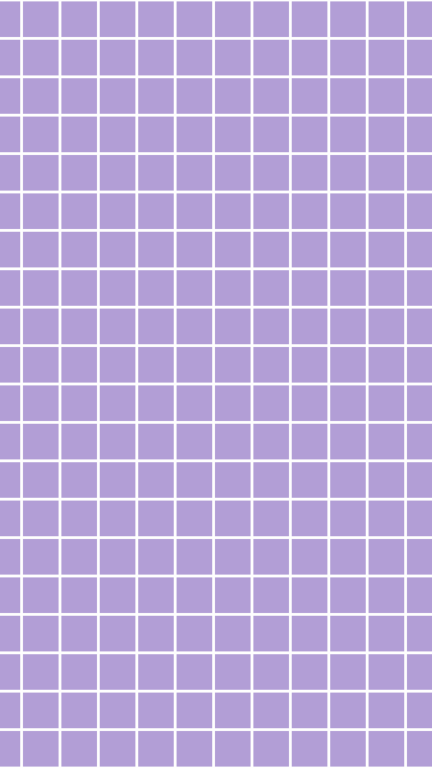
Write a Shadertoy shader that draws this pattern.

```glsl
// Lavender square tiles divided by a thin white grid.

const float ROWS = 20.0;           // cells over the canvas height
const float LINE_WIDTH = 0.073;    // in cells
const vec2 GRID_SHIFT = vec2(-0.063, 0.0); // crossing nearest the centre, in cells
const float EDGE_SOFTNESS = 1.15;  // in screen samples
const vec3 TILE_COLOR = vec3(0.698, 0.620, 0.839);
const vec3 LINE_COLOR = vec3(0.995);

// Distance to the nearest grid line along each axis, in cells
vec2 gridDistance(vec2 p) {
    return abs(fract(p + 0.5) - 0.5);
}

void mainImage(out vec4 fragColor, in vec2 fragCoord) {
    // Square cells, measured from the canvas centre
    float cellsPerSample = ROWS / iResolution.y;
    vec2 p = (fragCoord - 0.5 * iResolution.xy) * cellsPerSample - GRID_SHIFT;

    // Antialiased coverage of the vertical and horizontal lines
    float blur = EDGE_SOFTNESS * cellsPerSample;
    vec2 lines = clamp((0.5 * LINE_WIDTH - gridDistance(p)) / blur + 0.5, 0.0, 1.0);
    float coverage = 1.0 - (1.0 - lines.x) * (1.0 - lines.y);

    fragColor = vec4(mix(TILE_COLOR, LINE_COLOR, coverage), 1.0);
}
```
